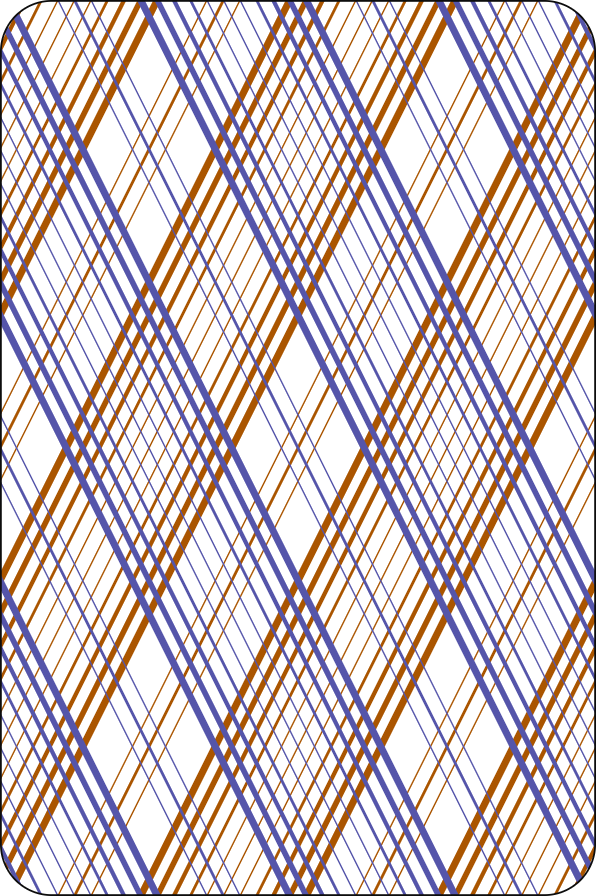
A Shadertoy shader for this pattern:

```glsl
const vec3 PAPER = vec3(1.0);
const vec3 BLUE = vec3(0.333, 0.333, 0.667);
const vec3 ORANGE = vec3(0.667, 0.333, 0.0);
const vec3 OUTLINE = vec3(0.05);

const float SLOTS = 18.0;         // evenly spaced line slots in one repeat
const float LINE_UNIT = 0.0047;   // width of the thinnest line
const float SLANT = 0.5;          // sideways run per unit of height

// Coverage of a line of given width, also correct below one pixel.
float lineCoverage(float dist, float width, float pixel) {
    float coverage = (0.5 * (width + pixel) - dist) / pixel;
    return clamp(coverage, 0.0, min(1.0, width / pixel));
}

// Line width by slot, counted outwards from the middle of the open diamond.
float slotWidth(float slot) {
    if (slot < 0.5) return 2.0 * LINE_UNIT;
    if (slot < 1.5) return LINE_UNIT;
    if (slot < 3.5) return 0.0;
    return max(1.0, 9.0 - slot) * LINE_UNIT;
}

// One family of parallel lines, mirrored within each unit repeat.
float stripes(float across, float pixel) {
    float slot = round(across * SLOTS);
    float mirrored = abs(slot - SLOTS * round(slot / SLOTS));
    float dist = abs(across - slot / SLOTS) / sqrt(1.0 + SLANT * SLANT);
    return lineCoverage(dist, slotWidth(mirrored), pixel);
}

float roundedBox(vec2 p, vec2 halfSize, float radius) {
    vec2 q = abs(p) - halfSize + radius;
    return length(max(q, 0.0)) + min(max(q.x, q.y), 0.0) - radius;
}

void mainImage(out vec4 fragColor, in vec2 fragCoord) {
    // Two repeats across; each repeat is twice as tall as wide.
    vec2 size = vec2(2.0, 3.0);
    vec2 p = (fragCoord / iResolution.xy - 0.5) * size;
    float pixel = size.y / iResolution.y;

    // Orange lines rise to the right; blue lines fall across them.
    vec3 color = PAPER;
    color = mix(color, ORANGE, stripes(p.x - SLANT * p.y, pixel));
    color = mix(color, BLUE, stripes(p.x + SLANT * p.y, pixel));

    // Rounded card edge with a thin outline.
    float edge = roundedBox(p, 0.5 * size - 0.003, 0.17);
    color = mix(color, PAPER, clamp(edge / pixel + 0.5, 0.0, 1.0));
    color = mix(color, OUTLINE, lineCoverage(abs(edge), 0.006, pixel));

    fragColor = vec4(color, 1.0);
}
```
